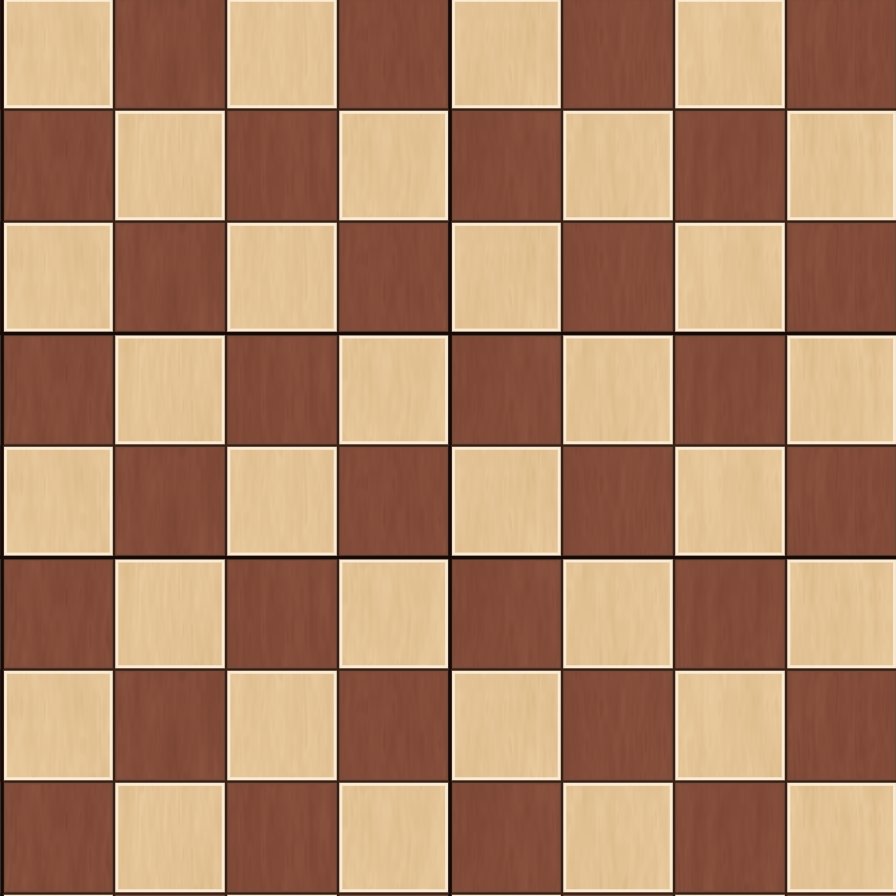
This pattern is drawn by a Shadertoy shader. Its source:

```glsl
const float SQUARES = 8.0;
const vec2 BOARD_SHIFT = vec2(0.018, 0.022);   // in squares
const float THIN_LINE = 0.011;                 // half widths, in squares
const float THICK_LINE = 0.017;
const float LIGHT_RIM = 0.027;
const float DARK_RIM = 0.014;
const float SOFTNESS = 0.014;
const float GRAIN_LIGHT = 0.085;
const float GRAIN_DARK = 0.075;

const vec3 MAPLE = vec3(0.89, 0.765, 0.585);
const vec3 MAPLE_RIM = vec3(0.985, 0.92, 0.83);
const vec3 MAHOGANY = vec3(0.515, 0.300, 0.228);
const vec3 MAHOGANY_RIM = vec3(0.45, 0.30, 0.23);
const vec3 THIN_INK = vec3(0.21, 0.12, 0.07);
const vec3 THICK_INK = vec3(0.09, 0.035, 0.02);

float hash(vec2 p) {
    vec3 q = fract(vec3(p.xyx) * 0.1031);
    q += dot(q, q.yzx + 33.33);
    return fract((q.x + q.y) * q.z);
}

float valueNoise(vec2 p) {
    vec2 i = floor(p), f = fract(p);
    f = f * f * (3.0 - 2.0 * f);
    return mix(mix(hash(i), hash(i + vec2(1, 0)), f.x),
               mix(hash(i + vec2(0, 1)), hash(i + vec2(1, 1)), f.x), f.y);
}

// Upright wood fibres, centred on zero
float woodGrain(vec2 p, float seed) {
    vec2 origin = vec2(seed * 67.0, seed * 13.0);
    p.x += 0.03 * (valueNoise(p * vec2(3.0, 2.0) + origin) - 0.5);
    float bands = valueNoise(p * vec2(9.0, 1.3) + origin);
    float fibres = valueNoise(p * vec2(24.0, 3.0) + origin);
    float pores = valueNoise(p * vec2(46.0, 8.0) + origin);
    return 0.35 * bands + 0.4 * fibres + 0.25 * pores - 0.5
         - 0.35 * smoothstep(0.78, 0.95, fibres);
}

void mainImage(out vec4 fragColor, in vec2 fragCoord) {
    vec2 board = fragCoord / iResolution.xy * SQUARES - BOARD_SHIFT;
    vec2 square = mod(floor(board), SQUARES);
    vec2 local = fract(board);
    float blur = 0.5 * max(SOFTNESS, SQUARES / iResolution.y);

    // Some grid lines are heavier than others
    vec2 line = mod(floor(board + 0.5), SQUARES);
    vec2 heavy = vec2(mod(line.x, 4.0) < 0.5, abs(abs(line.y - 4.0) - 1.0) < 0.5);
    vec2 inset = 0.5 - abs(local - 0.5) - mix(vec2(THIN_LINE), vec2(THICK_LINE), heavy);
    float edge = min(inset.x, inset.y);
    float weight = inset.x < inset.y ? heavy.x : heavy.y;

    // Wooden square; the grain repeats down each column
    float isLight = mod(square.x + square.y, 2.0);
    float grain = woodGrain(local, square.x * 2.0 + isLight + 1.0);
    vec3 wood = mix(MAHOGANY, MAPLE, isLight);
    wood += grain * mix(GRAIN_DARK * vec3(1.0, 0.9, 0.8), GRAIN_LIGHT * vec3(0.8, 1.0, 1.25), isLight);

    // Rim and grid line
    vec3 rim = mix(MAHOGANY_RIM, MAPLE_RIM, isLight);
    float rimWidth = mix(DARK_RIM, LIGHT_RIM, isLight);
    vec3 color = mix(rim, wood, smoothstep(rimWidth - blur, rimWidth + blur, edge));
    vec3 ink = mix(THIN_INK, THICK_INK, weight);
    color = mix(ink, color, smoothstep(-blur, blur, edge));

    fragColor = vec4(color, 1.0);
}
```
